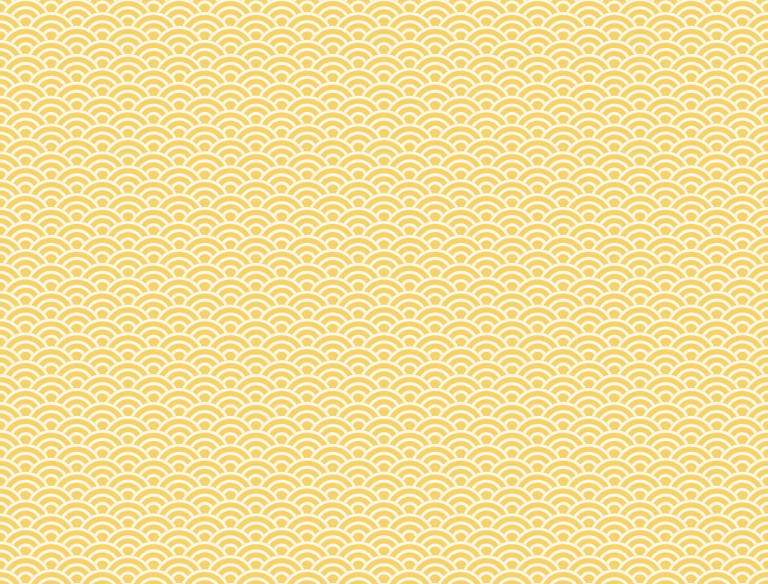
This pattern is drawn by a Shadertoy shader. Its source:

```glsl
// Overlapping wave scales: staggered rows of yellow fans striped by cream arcs.
// Each row is a mod-repeated disc; rows are painted from back (upper) to front
// (lower), so every fan is trimmed by the two below it.

const float REPEATS_ACROSS = 15.0;
const float ROW_STEP = 0.544;      // row spacing, in fan radii
const float FIRST_ROW = 0.13;      // height of the lowest row of centres
const float LINE_WIDTH = 0.118;
const float LINE_SPACING = 0.32;
const float LAST_LINE = 2.0;       // index of the innermost arc
const int VISIBLE_ROWS = 5;

const vec3 YELLOW = vec3(0.955, 0.823, 0.432);
const vec3 CREAM = vec3(0.995, 0.973, 0.885);

// Antialiased coverage of a signed distance
float coverage(float dist, float pixel) {
    return 1.0 - smoothstep(-0.75 * pixel, 0.75 * pixel, dist);
}

// Signed distance to the nearest concentric line of a unit fan
float arcLines(float radius, float width, float spacing) {
    float outer = 1.0 - 0.5 * width;
    float index = clamp(round((outer - radius) / spacing), 0.0, LAST_LINE);
    return abs(radius - outer + index * spacing) - 0.5 * width;
}

// Offset from the nearest fan centre in a row; odd rows shift by one radius
vec2 fromFanCentre(vec2 p, float row) {
    float shift = mod(row, 2.0);
    return vec2(mod(p.x + shift, 2.0) - 1.0, p.y - row * ROW_STEP);
}

vec3 fanColor(float radius, float pixel) {
    float line = coverage(arcLines(radius, LINE_WIDTH, LINE_SPACING), pixel);
    return mix(YELLOW, CREAM, line);
}

// Paint the rows that can reach this point, back to front
vec3 waveScales(vec2 p, float pixel) {
    vec3 color = CREAM;
    float frontRow = floor((p.y - 1.0) / ROW_STEP);
    for (int i = VISIBLE_ROWS - 1; i >= 0; i--) {
        float radius = length(fromFanCentre(p, frontRow + float(i)));
        color = mix(color, fanColor(radius, pixel), coverage(radius - 1.0, pixel));
    }
    return color;
}

void mainImage(out vec4 fragColor, in vec2 fragCoord) {
    // One unit is a fan radius, half a horizontal repeat
    float pixel = 2.0 * REPEATS_ACROSS / iResolution.x;
    vec2 p = fragCoord * pixel - vec2(0.0, FIRST_ROW);
    fragColor = vec4(waveScales(p, pixel), 1.0);
}
```
